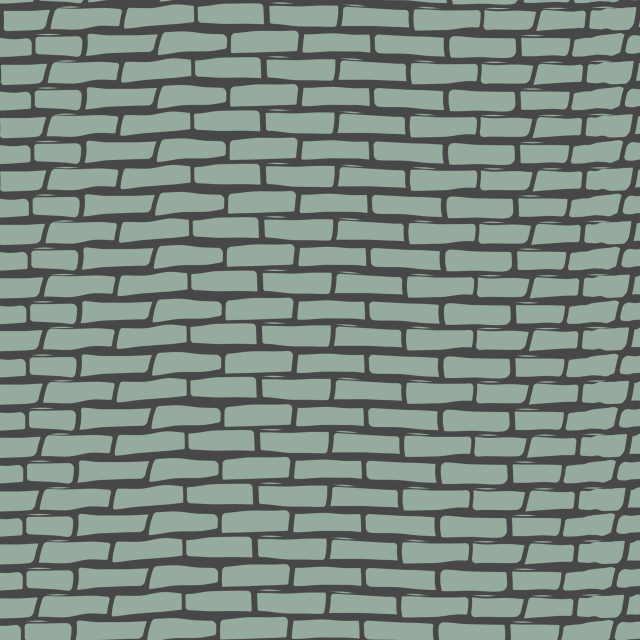
This pattern is drawn by a three.js fragment shader. Its source:

```glsl
varying vec2 vUv;

const vec3 BRICK = vec3(0.58, 0.67, 0.62);
const vec3 MORTAR = vec3(0.28);
const float ROWS = 24.0;        // two staggered courses per repeat
const float FIRST_JOINT = 0.081;
const float STAGGER = 0.056;
const float WIDE = 0.1125;      // brick pitch in the middle
const float NARROW = 0.081;     // brick pitch near both sides
const float WIDE_COUNT = 6.0;
const float DRIFT = 0.02;       // leftward slide of joints down the wall
const float BED = 0.0118;       // horizontal mortar width
const float JOINT = 0.0072;     // vertical mortar width
const float TILT = 0.0024;
const float WOBBLE = 0.0024;
const float RAGGED = 0.0022;
const float SLIT_LENGTH = 0.048;
const float SLIT_CHANCE = 0.45;
const float SOFT = 0.0011;
const float TAU = 6.2831853;

float hash(vec2 p) {
  return fract(sin(dot(p, vec2(127.1, 311.7))) * 43758.5453);
}

float signedHash(vec2 p) {
  return 2.0 * hash(p) - 1.0;
}

// Smooth noise along a line, from -1 to 1
float wave(float x, float seed) {
  float i = floor(x), f = fract(x);
  return mix(signedHash(vec2(i, seed)), signedHash(vec2(i + 1.0, seed)), f * f * (3.0 - 2.0 * f));
}

// Gentle rise and fall of all the courses
float sag(float x) {
  return 0.0072 + 0.0046 * cos(TAU * (x - 0.8) / 0.85);
}

float columnAt(float x) {
  return floor(clamp(x / WIDE, 0.0, WIDE_COUNT)
    + (min(x, 0.0) + max(x - WIDE * WIDE_COUNT, 0.0)) / NARROW);
}

// Centre of a leaning, bowed joint; t is -0.5 to 0.5 down the course
float jointX(float column, float parity, float t) {
  vec2 key = vec2(column, parity * 7.0);
  float x = WIDE * clamp(column, 0.0, WIDE_COUNT)
    + NARROW * (min(column, 0.0) + max(column - WIDE_COUNT, 0.0));
  float lean = mix(-0.003, 0.010, hash(key + 3.1));
  float bow = 0.012 * signedHash(key + 5.7);
  return x + 0.004 * signedHash(key) - lean * t + bow * t * t;
}

float jointHalf(float column, float parity) {
  return 0.5 * JOINT * mix(0.8, 1.3, hash(vec2(column, parity + 21.0)));
}

// Uneven upper or lower brick edge
float edge(float x, float s, vec2 key, float side, float rough) {
  float seed = dot(key, vec2(3.7, 17.3)) + side * 41.0;
  return TILT * s * signedHash(key + side * 9.3)
    + WOBBLE * wave(x * 26.0, seed)
    + RAGGED * rough * wave(x * 90.0, seed + 5.0);
}

float brick(vec2 p, float column, float parity, float rough) {
  float t = p.y * ROWS;
  vec2 key = vec2(column, parity * 7.0);
  float left = jointX(column, parity, t) + jointHalf(column, parity);
  float right = jointX(column + 1.0, parity, t) - jointHalf(column + 1.0, parity);
  float s = 2.0 * (p.x - left) / (right - left) - 1.0;
  float halfHeight = 0.5 / ROWS - 0.5 * BED;
  float top = -halfHeight + edge(p.x, s, key, 1.0, rough);
  float bottom = halfHeight + edge(p.x, s, key, 2.0, rough);

  // Each corner has its own rounding
  vec2 corner = vec2(step(0.0, s), step(0.0, p.y));
  float chance = hash(key + corner * vec2(2.3, 4.9) + 0.6);
  float radius = mix(0.001, 0.010, chance * chance);
  vec2 e = vec2(max(left - p.x, p.x - right), max(top - p.y, p.y - bottom)) + radius;
  return min(max(e.x, e.y), 0.0) + length(max(e, 0.0)) - radius;
}

// Thin tapered gap in the mortar above a brick
float slit(vec2 p, float column, float parity) {
  vec2 key = vec2(column, parity * 7.0);
  float s = (p.x - jointX(column, parity, -0.5)) / SLIT_LENGTH;
  float thickness = 0.010 * s * (1.0 - s) - 0.0014;
  float y = -0.5 / ROWS + 0.002 + 0.002 * s * hash(key + 8.2);
  return abs(p.y - y) - thickness + step(SLIT_CHANCE, hash(key + 12.4));
}

void main() {
  // Course coordinates, counted from the top
  vec2 p = vec2(vUv.x, 1.0 - vUv.y);
  float rough = smoothstep(0.88, 0.93, p.x);
  p.y -= sag(p.x);
  float row = floor(p.y * ROWS);
  float parity = mod(row, 2.0);
  p.x += DRIFT * p.y - FIRST_JOINT - STAGGER * parity;
  p.x += 0.0016 * signedHash(vec2(row, 31.0));
  p.y = (fract(p.y * ROWS) - 0.5) / ROWS + 0.0006 * signedHash(vec2(row, 47.0));

  // Nearest brick or slit among neighbouring columns
  float column = columnAt(p.x);
  float d = 1.0;
  for (int i = -1; i <= 1; i++) {
    float c = column + float(i);
    d = min(d, min(brick(p, c, parity, rough), slit(p, c, parity)));
  }
  gl_FragColor = vec4(mix(BRICK, MORTAR, smoothstep(-SOFT, SOFT, d)), 1.0);
}
```
